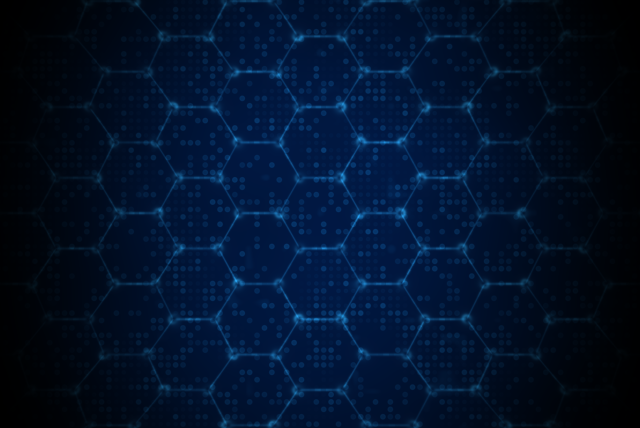
Write a WebGL 2 fragment shader that draws this background.

```glsl
#version 300 es
precision highp float;
// A dark blue technical backdrop: a glowing hexagon mesh over a field of dots.
// The mesh is a folded hexagon lattice, widened towards top and bottom;
// dots sit on a hashed square grid and an oval vignette dims everything.

uniform vec2 u_resolution;
out vec4 fragColor;

const vec2 HEX_SIZE = vec2(0.0945, 0.0954);
const vec2 LATTICE = vec2(3.0, 1.7320508);
const float APOTHEM = 0.8660254;
const float DOT_PERIOD = 0.0173;
const vec3 NAVY = vec3(0.002, 0.092, 0.252);
const vec3 DOT_BLUE = vec3(0.03, 0.15, 0.21);
const vec3 LINE_BLUE = vec3(0.06, 0.23, 0.31);
const vec3 NODE_CYAN = vec3(0.11, 0.37, 0.46);

float hash(vec2 p) {
    return fract(sin(dot(p, vec2(127.1, 311.7))) * 43758.5453);
}

float noise(vec2 p) {
    vec2 i = floor(p), f = fract(p);
    f = f * f * (3.0 - 2.0 * f);
    return mix(mix(hash(i), hash(i + vec2(1, 0)), f.x),
               mix(hash(i + vec2(0, 1)), hash(i + 1.0), f.x), f.y);
}

float bell(float d, float width) {
    return exp(-d * d / (width * width));
}

// Offset from the centre of the nearest flat-topped unit hexagon
vec2 hexLocal(vec2 q) {
    vec2 a = mod(q + 0.5 * LATTICE, LATTICE) - 0.5 * LATTICE;
    vec2 b = mod(q, LATTICE) - 0.5 * LATTICE;
    return dot(a, a) < dot(b, b) ? a : b;
}

// One soft round dot in a grid cell; density is the share of filled cells
float gridDot(vec2 p, vec2 cell, float radius, float density, float seed) {
    float d = length(p - (cell + 0.5) * DOT_PERIOD);
    float soft = max(0.0014, 0.8 / u_resolution.y);
    float disc = 1.0 - smoothstep(radius - soft, radius + soft, d);
    float rim = 0.8 + 0.2 * smoothstep(0.3 * radius, radius, d);
    float level = 0.45 + 0.55 * hash(cell + seed + 37.0);
    return disc * rim * level * step(hash(cell + seed), density);
}

// Lines: x is the fine thread, y the brighter broken strokes on it
vec2 meshEdges(vec2 h, vec2 side, vec2 centre) {
    vec2 a = abs(h);
    vec2 slant = vec2(APOTHEM, 0.5);
    bool flatEdge = a.y > dot(a, slant);
    vec2 normal = (flatEdge ? vec2(0, 1) : slant) * side;
    float d = APOTHEM - dot(h, normal);
    vec2 id = round((centre + normal * APOTHEM) / vec2(0.75, 0.4330127));
    // Take the same direction along the edge from both adjoining cells
    vec2 along = vec2(abs(normal.y), -normal.x * sign(normal.y));
    float t = dot(h, along);
    float level = hash(id);
    float shift = (hash(id + 9.0) - 0.5) * (flatEdge ? 0.2 : 0.8);
    float dash = 0.4 + 0.6 * smoothstep(-0.5, 0.3, sin(t * 25.0 + level * 6.0));
    float stroke = bell(t - shift, 0.24) * dash * bell(d, 0.034);
    float thread = bell(d, flatEdge ? 0.034 : 0.021);
    return vec2(thread * (0.45 + 0.3 * level),
                stroke * (flatEdge ? 0.2 + 0.65 * level : 0.6 * level));
}

// Glowing joint with a small dark core; x is glow, y is core
vec2 meshNode(vec2 h, vec2 side, vec2 centre) {
    vec2 a = abs(h);
    vec2 corner = distance(a, vec2(1, 0)) < distance(a, vec2(0.5, APOTHEM))
                ? vec2(1, 0) : vec2(0.5, APOTHEM);
    corner *= side;
    vec2 v = h - corner;
    vec2 id = round((centre + corner) / vec2(0.5, APOTHEM));
    float level = 0.45 + 0.55 * hash(id + 5.0);
    float angle = 6.2832 * hash(id + 21.0);
    vec2 lean = vec2(cos(angle), sin(angle));
    float r = length(v);
    float crescent = bell(r - 0.09, 0.045) * (0.5 + 0.5 * dot(v, lean) / max(r, 0.01));
    float glow = 0.5 * bell(r, 0.13) + 0.75 * crescent + 0.06 * bell(r, 0.24);
    return vec2(glow * level, bell(length(v + 0.03 * lean), 0.055));
}

void main() {
    vec2 p = (gl_FragCoord.xy - vec2(0.5, 0.502) * u_resolution) / u_resolution.y;

    // Background with faint soft patches
    vec3 color = NAVY * (0.93 + 0.14 * noise(p * 7.0 + 20.0));
    color += DOT_BLUE * 0.25 * smoothstep(0.84, 1.0, noise(p * 24.0 + 60.0));

    // Clustered dots over a dim, denser layer; density is constant per cell
    vec2 cell = floor(p / DOT_PERIOD);
    vec2 spot = cell * DOT_PERIOD;
    float cluster = noise(spot * 13.0 + 40.0);
    float patches = smoothstep(0.45, 0.7, noise(spot * 9.0 + 80.0));
    color += DOT_BLUE * 0.85 * gridDot(p, cell, 0.0064, 0.14 + 0.34 * cluster, 3.0);
    color += DOT_BLUE * 0.28 * patches * gridDot(p, cell, 0.005, 0.9, 71.0);

    // Hexagon mesh, stretched sideways away from the middle row
    vec2 q = vec2(p.x / (1.0 + 0.61 * p.y * p.y), p.y) / HEX_SIZE;
    vec2 h = hexLocal(q);
    vec2 side = vec2(h.x < 0.0 ? -1.0 : 1.0, h.y < 0.0 ? -1.0 : 1.0);
    vec2 edges = meshEdges(h, side, q - h);
    vec2 node = meshNode(h, side, q - h);
    color += LINE_BLUE * edges.x + NODE_CYAN * (0.75 * edges.y + node.x);
    color = mix(color, NAVY, 0.75 * node.y);

    // Oval vignette
    float vignette = 1.0 - smoothstep(0.13, 0.85, length(p * vec2(1.0, 0.78)));
    fragColor = vec4(color * vignette, 1.0);
}
```
